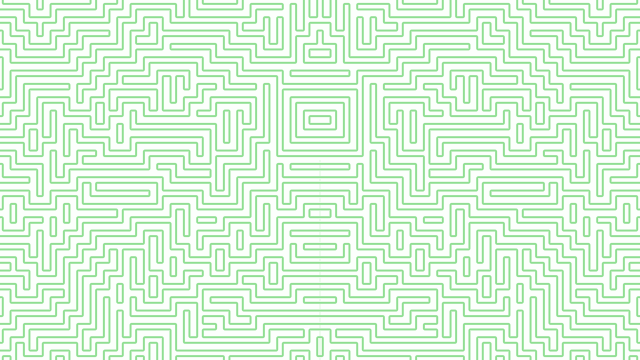
Reproduce this pattern procedurally as a WebGL 2 fragment shader.

```glsl
#version 300 es
precision highp float;

uniform vec2 u_resolution;
out vec4 fragColor;

float hash(vec2 p) {
  vec3 q = fract(vec3(p.xyx) * 0.1031);
  q += dot(q, q.yzx + 33.33);
  return fract((q.x + q.y) * q.z);
}

// Long runs of turns along one diagonal, broken at staggered places
bool diagonalRun(float lane, float along, float seed) {
  float block = floor(along / 13.0 + hash(vec2(lane + 90.0, seed)));
  return hash(vec2(lane + 140.0, block + seed)) < 0.23;
}

bool rawVertical(vec2 site) {
  site.x = abs(site.x);
  vec2 fromCore = abs(site - vec2(0.0, 36.0));
  if (fromCore.x + fromCore.y < 11.0) return fromCore.x > fromCore.y;
  float u = 0.5 * (site.x + site.y);
  float v = 0.5 * (site.y - site.x);
  return diagonalRun(u, v, 17.0) || diagonalRun(v, u, 53.0);
}

// True where the passages of a tile run vertically; opens boxed-in nodes
bool isVertical(vec2 site) {
  site.x = abs(site.x);
  if (!rawVertical(site)) return false;
  return rawVertical(site + vec2(1.0, 1.0)) || rawVertical(site + vec2(1.0, -1.0))
      || !rawVertical(site + vec2(2.0, 0.0));
}

// Distance to the two parallel strokes of one diamond tile
float tileStrokes(vec2 p, vec2 site) {
  bool vertical = isVertical(site);
  vec2 side = 2.0 * step(site, p) - 1.0;
  bool turns = isVertical(site + side) != vertical;
  vec2 local = abs(p - site);
  if (vertical) local = local.yx;

  // Wide passages alternate with narrow ones
  bool odd = mod(site.y, 2.0) > 0.5;
  float offset = vertical == odd ? 0.583 : 0.417;

  // Rounded bend into the next tile
  float radius = 0.18;
  vec2 bend = local - vec2(1.0 - offset - radius, offset + radius);
  if (turns && bend.x > 0.0) return abs(length(bend) - radius);
  return abs(local.y - offset);
}

void main() {
  float pixel = 54.0 / u_resolution.y;
  vec2 p = (gl_FragCoord.xy - vec2(0.5 * u_resolution.x, 0.0)) * pixel;

  // Diamond tiles on a lattice turned by 45 degrees
  vec2 tile = floor(0.5 * vec2(p.x + p.y, p.x - p.y) + 0.5);
  float d = tileStrokes(p, vec2(tile.x + tile.y, tile.x - tile.y));
  float ink = 1.0 - smoothstep(-0.7, 0.7, (d - 0.147) / pixel);

  // Faint seam on the mirror axis
  float seam = 0.16 * (1.0 - smoothstep(0.05, 0.15, abs(p.x))) * step(p.y, 30.0);

  vec3 paper = vec3(0.99, 1.0, 0.99);
  vec3 green = vec3(0.56, 0.87, 0.57);
  fragColor = vec4(mix(paper, green, max(ink, seam)), 1.0);
}
```
